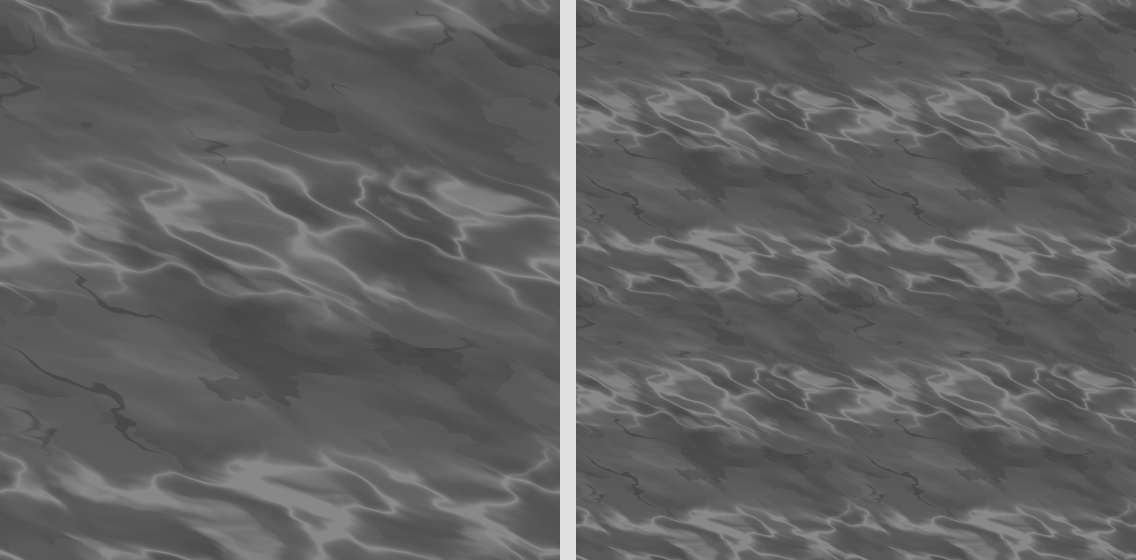
Left, the tile; right, the same tile 2 across and 2 down.
Write a Shadertoy shader that draws this texture.

```glsl
// Grey, glossy rippled surface: slanted smooth streaks, bright caustic ridges
// gathered in two wide bands, and calm zones with hard-edged tonal patches.
// All layers are gradient noise on a sheared lattice that wraps on the canvas.

#define BASE_TONE 0.337
#define PATCH_TONE 0.357
#define DARK_TONE 0.285
#define LIGHT_CAP 0.535
#define RIDGE_GAIN 0.22
#define RIDGE_WIDTH 0.05
#define GLOW_GAIN 0.17
#define SWELL_GAIN 0.085
#define STREAK_GAIN 0.035
#define PATCH_EDGE 0.012
#define WARP vec2(0.09, 0.02)

const float TAU = 6.2831853;

float hash(vec2 cell, float seed) {
    uvec3 h = uvec3(ivec3(vec3(cell, seed))) * uvec3(1597u, 7919u, 3571u);
    uint n = h.x ^ (h.y + 374761u) ^ (h.z * 2891u);
    n = (n ^ (n >> 15)) * 739397u;
    n = (n ^ (n >> 13)) * 974711u;
    return float((n ^ (n >> 16)) & 65535u) / 65536.0;
}

// Gradient of a lattice cell; one turn in x also moves the rows by the shear
vec2 cellGradient(vec2 cell, vec2 reps, float shear, float seed) {
    float turns = floor((cell.x + 0.5) / reps.x);
    cell -= turns * vec2(reps.x, shear);
    cell.y -= reps.y * floor((cell.y + 0.5) / reps.y);
    float angle = TAU * hash(cell, seed);
    return vec2(cos(angle), sin(angle));
}

// Tiling gradient noise, its rows falling by shear / reps.y to the right
float noise(vec2 uv, vec2 reps, float shear, float seed) {
    vec2 q = uv * reps + vec2(0.0, shear * uv.x);
    vec2 i = floor(q), f = q - i;
    vec2 s = f * f * f * (f * (f * 6.0 - 15.0) + 10.0);
    vec2 r = vec2(1.0, 0.0);
    float a = dot(cellGradient(i, reps, shear, seed), f);
    float b = dot(cellGradient(i + r.xy, reps, shear, seed), f - r.xy);
    float c = dot(cellGradient(i + r.yx, reps, shear, seed), f - r.yx);
    float d = dot(cellGradient(i + r.xx, reps, shear, seed), f - r.xx);
    return mix(mix(a, b, s.x), mix(c, d, s.x), s.y);
}

float fbm(vec2 uv, vec2 reps, float shear, float seed, int octaves, float gain) {
    float sum = 0.0, amp = 1.0;
    for (int k = 0; k < octaves; k++) {
        sum += amp * noise(uv, reps, shear, seed + float(k));
        uv += vec2(0.137, 0.291);
        reps *= 2.0;
        shear *= 2.0;
        amp *= gain;
    }
    return sum;
}

// Sharp crest with a soft skirt along the zero line of a field
float ridge(float field) {
    return exp(-abs(field) / RIDGE_WIDTH);
}

float hardStep(float field) {
    return smoothstep(-PATCH_EDGE, PATCH_EDGE, field);
}

void mainImage(out vec4 fragColor, in vec2 fragCoord) {
    vec2 uv = fragCoord / iResolution.xy;

    // Bend the streaks into kinks and folds
    vec2 bend = vec2(fbm(uv, vec2(3, 9), 3.0, 10.0, 4, 0.5),
                     fbm(uv, vec2(4, 6), 2.0, 20.0, 3, 0.5));
    vec2 p = uv + WARP * bend;

    // Lively bands hold the ridges, calm ones the patches
    float bands = cos(2.0 * TAU * (uv.y - 0.09));
    float lively = smoothstep(-0.5, 0.9, bands + 1.1 * fbm(p, vec2(2, 4), 1.0, 30.0, 2, 0.5));
    float calm = 1.0 - lively;

    // Broad swell and fine slanted streaks
    float tone = BASE_TONE;
    tone += SWELL_GAIN * fbm(p, vec2(2, 6), 2.0, 40.0, 3, 0.5);
    tone += STREAK_GAIN * fbm(p, vec2(5, 24), 8.0, 50.0, 3, 0.5);

    // Flat patches with ragged outlines
    float patchField = fbm(p, vec2(3, 6), 2.0, 60.0, 5, 0.5);
    float light = hardStep(patchField - 0.16 - 0.3 * lively);
    float dark = hardStep(-patchField - 0.36 - 0.4 * lively);
    tone = mix(tone, PATCH_TONE, 0.8 * light);
    tone = mix(tone, DARK_TONE, 0.7 * dark);

    // Dark veins that swell and vanish along their course
    float veinField = fbm(p, vec2(3, 7), 2.0, 70.0, 4, 0.45);
    float veinWidth = 0.15 * noise(uv, vec2(3, 4), 1.0, 80.0) * calm - 0.01;
    tone = mix(tone, DARK_TONE - 0.01, 0.8 * hardStep(veinWidth - abs(veinField)));

    // Bright ridges and blurred glints, clipped to flat highlights
    float crests = ridge(fbm(p, vec2(2, 6), 2.0, 90.0, 3, 0.4))
                 + ridge(fbm(p, vec2(3, 8), 3.0, 100.0, 3, 0.4));
    float glow = smoothstep(0.08, 0.6, fbm(p, vec2(4, 12), 4.0, 110.0, 4, 0.5));
    tone += lively * RIDGE_GAIN * crests + (0.25 + 0.75 * lively) * GLOW_GAIN * glow;

    fragColor = vec4(vec3(min(tone, LIGHT_CAP)), 1.0);
}
```
